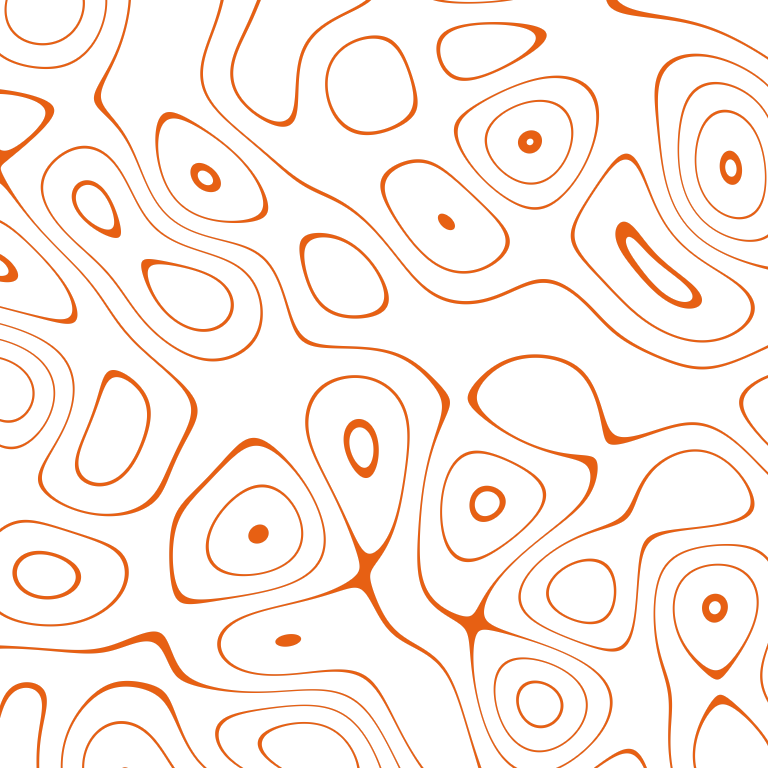
A WebGL 1 fragment shader for this pattern:

```glsl
precision highp float;

uniform vec2 u_resolution;

const vec3 PAPER = vec3(1.0);
const vec3 INK = vec3(0.905, 0.375, 0.075);
const vec3 FRINGE = vec3(0.2, 0.04, -0.06);  // darkening along the ink edge

const int WAVES = 16;
const float FREQ_MIN = 15.0;        // radians per canvas
const float FREQ_MAX = 31.0;
const float LEVEL_STEP = 0.98;      // height between contours
const float LEVEL_OFFSET = 0.3;
const float INK_SHARE = 0.088;      // part of each step that is inked
const float DIAGONAL_BIAS = 0.25;   // extra strength of diagonal waves
const float SEED = 7.3;
const float PI = 3.14159265;

float hash(float n) {
  return fract(sin(n * 12.9898 + SEED) * 43758.5453);
}

// Layered sines in all directions: x = height, yz = its gradient.
vec3 terrain(vec2 p) {
  vec3 sum = vec3(0.0);
  for (int i = 0; i < WAVES; i++) {
    float n = float(i);
    float angle = PI * (n + 0.7 * hash(n + 40.0)) / float(WAVES);
    float freq = mix(FREQ_MIN, FREQ_MAX, fract(n * 0.618 + 0.2));
    float amp = 1.0 + DIAGONAL_BIAS * cos(2.0 * angle - 0.5 * PI);
    vec2 k = freq * vec2(cos(angle), sin(angle));
    float phase = dot(k, p) + 2.0 * PI * hash(n);
    sum += amp * vec3(sin(phase), k * cos(phase));
  }
  return sum * sqrt(2.0 / float(WAVES));
}

// Signed distance to the inked bands, which swell where the slope is gentle.
float contourDistance(vec2 p) {
  vec3 t = terrain(p) / LEVEL_STEP;
  float fromLevel = abs(fract(t.x + LEVEL_OFFSET) - 0.5);
  return (fromLevel - 0.5 * INK_SHARE) / max(length(t.yz), 0.01);
}

void main() {
  float canvas = min(u_resolution.x, u_resolution.y);
  vec2 p = gl_FragCoord.xy / canvas;

  // Coverage over one pixel
  float ink = clamp(0.5 - contourDistance(p) * canvas, 0.0, 1.0);

  vec3 color = mix(PAPER, INK, ink) - FRINGE * ink * (1.0 - ink);
  gl_FragColor = vec4(color, 1.0);
}
```
